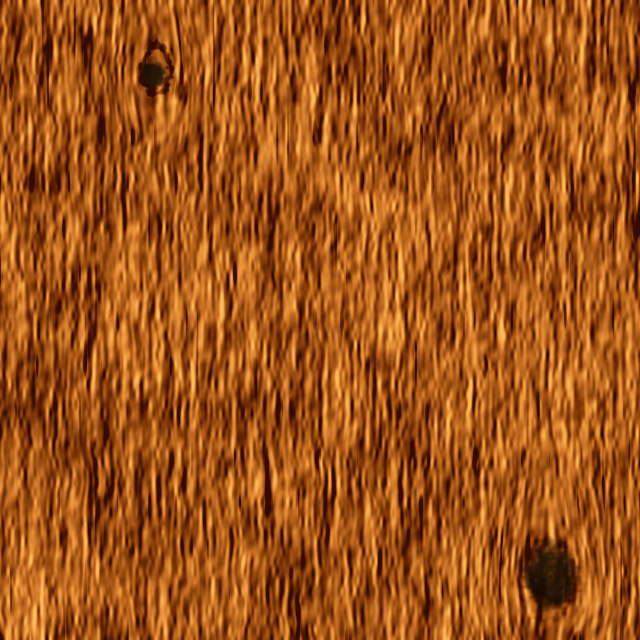
Reproduce this texture procedurally as a WebGL 1 fragment shader.

```glsl
precision highp float;
uniform vec2 u_resolution;

float hash(vec2 p) {
  vec3 q = fract(vec3(p.xyx) * 0.1031);
  q += dot(q, q.yzx + 33.33);
  return fract((q.x + q.y) * q.z);
}

// Signed value noise, -1 to 1
float noise(vec2 p) {
  vec2 i = floor(p), f = fract(p);
  f = f * f * (3.0 - 2.0 * f);
  float low = mix(hash(i), hash(i + vec2(1.0, 0.0)), f.x);
  float high = mix(hash(i + vec2(0.0, 1.0)), hash(i + 1.0), f.x);
  return 2.0 * mix(low, high, f.y) - 1.0;
}

// Height of the upright fibres
float fibres(vec2 p) {
  p.x += 0.0025 * noise(p * vec2(24.0, 20.0));
  return 0.55 * noise(p * vec2(150.0, 25.0))
       + 0.45 * noise(p * vec2(95.0, 9.0) + 31.7)
       + 0.38 * noise(p * vec2(200.0, 65.0) + 73.1);
}

// Broad stains with finer mottling
float stains(vec2 p) {
  return 0.45 * noise(p * vec2(9.0, 7.0) + 11.3)
       + 0.55 * noise(p * vec2(28.0, 17.0) + 57.9)
       + 0.45 * noise(p * vec2(60.0, 36.0) + 91.2);
}

// Pushes the grain sideways around a knot
float bend(vec2 d, vec2 radius) {
  vec2 e = d / radius;
  return -0.45 * d.x * exp(-0.5 * dot(e, e));
}

// Distance from a knot's centre in radii, with a ragged rim
float knotDistance(vec2 d, vec2 radius) {
  return length(d / radius) + 0.16 * noise(d * 90.0 + 19.0)
       + 0.10 * noise(d * 190.0 + 47.0);
}

vec3 woodColor(float tone) {
  vec3 c = vec3(0.20, 0.045, 0.01);
  c = mix(c, vec3(0.39, 0.14, 0.01), clamp((tone + 2.15) / 0.78, 0.0, 1.0));
  c = mix(c, vec3(0.51, 0.23, 0.03), clamp((tone + 1.37) / 0.66, 0.0, 1.0));
  c = mix(c, vec3(0.63, 0.32, 0.07), clamp((tone + 0.71) / 0.65, 0.0, 1.0));
  c = mix(c, vec3(0.76, 0.42, 0.13), clamp((tone + 0.06) / 0.73, 0.0, 1.0));
  c = mix(c, vec3(0.90, 0.56, 0.21), clamp((tone - 0.67) / 0.93, 0.0, 1.0));
  return mix(c, vec3(0.98, 0.73, 0.34), clamp((tone - 1.6) / 1.2, 0.0, 1.0));
}

void main() {
  vec2 uv = gl_FragCoord.xy / u_resolution;
  vec2 upper = uv - vec2(0.240, 0.882);
  vec2 lower = uv - vec2(0.860, 0.098);

  // Grain lit from the side
  vec2 p = uv;
  p.x += bend(upper, vec2(0.035, 0.055)) + bend(lower, vec2(0.05, 0.07));
  float height = fibres(p);
  float relief = height - fibres(p + vec2(0.0045, -0.003));
  float tone = 0.08 + 1.75 * relief + 1.35 * height + stains(p);

  // Sparse dark slits
  float slit = noise(p * vec2(120.0, 14.0) + 143.0);
  tone -= 1.8 * smoothstep(0.66, 0.92, slit);

  // Small knot: dark heart, pale gap and a pointed dark outline
  float heart = knotDistance(upper, vec2(0.020, 0.021));
  vec2 tip = upper - vec2(0.004, 0.012);
  tip.x *= 1.0 + 14.0 * max(tip.y, 0.0);
  float outline = knotDistance(tip, vec2(0.024, 0.040));
  tone -= 2.2 * (1.0 - smoothstep(0.08, 0.30, abs(outline - 0.95)));
  float dark = 0.95 * (1.0 - smoothstep(0.65, 1.15, heart));

  // Large knot: soft rim with faint rings
  float rim = knotDistance(lower, vec2(0.042, 0.056));
  float rings = 0.5 + 0.5 * sin(rim * 19.0);
  tone -= 1.1 * (1.0 - smoothstep(0.85, 1.35, rim));
  dark = max(dark, (0.96 - 0.16 * rings) * (1.0 - smoothstep(0.62, 1.12, rim)));

  vec3 color = woodColor(tone);
  vec3 knotColor = vec3(0.13, 0.075, 0.02) * (1.0 + 0.5 * height);
  gl_FragColor = vec4(mix(color, knotColor, dark), 1.0);
}
```
